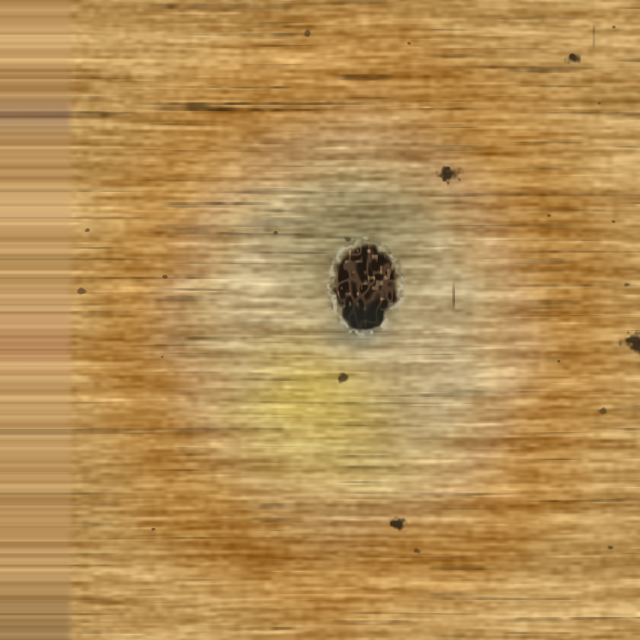
Give the GLSL for this texture, as a WebGL 1 fragment shader.

```glsl
precision highp float;
// Weathered wooden board with a dark knot, a pale stained halo and fine horizontal grain.
uniform vec2 u_resolution;

const float STRIP_EDGE = 0.107;
const vec2 HALO_CENTER = vec2(0.55, 0.49);
const vec2 HALO_RADII = vec2(0.275, 0.315);
const vec2 KNOT_CENTER = vec2(0.571, 0.558);
const vec2 KNOT_RADII = vec2(0.050, 0.059);
const vec2 TIP_CENTER = vec2(0.568, 0.512);
const vec2 TIP_RADII = vec2(0.034, 0.029);
const vec3 HONEY = vec3(0.74, 0.56, 0.30);
const vec3 TAN = vec3(0.74, 0.585, 0.35);
const vec3 UMBER = vec3(0.67, 0.475, 0.22);
const vec3 PALE = vec3(0.735, 0.645, 0.475);
const vec3 ROSE = vec3(0.715, 0.565, 0.39);
const vec3 MOSS = vec3(0.49, 0.45, 0.31);
const vec3 YELLOW = vec3(0.79, 0.685, 0.33);
const vec3 STRIP_TAN = vec3(0.75, 0.595, 0.38);
const vec3 MAUVE = vec3(0.60, 0.46, 0.34);
const vec3 SOOT = vec3(0.17, 0.13, 0.08);
const vec3 GRAIN_TINT = vec3(0.50, 0.54, 0.50);
const float SPECK_CELLS = 10.0;

float hash(vec2 p) {
  return fract(sin(dot(p, vec2(127.1, 311.7))) * 43758.5);
}

float noise(vec2 p) {
  vec2 i = floor(p), f = fract(p);
  f = f * f * (3.0 - 2.0 * f);
  return mix(mix(hash(i), hash(i + vec2(1.0, 0.0)), f.x),
             mix(hash(i + vec2(0.0, 1.0)), hash(i + 1.0), f.x), f.y);
}

float glow(vec2 p, vec2 center, vec2 radii) {
  vec2 d = (p - center) / radii;
  return exp(-dot(d, d));
}

float speck(vec2 p, vec2 center, float radius) {
  float d = length((p - center) * vec2(0.85, 1.1));
  d += (noise(p * 160.0) - 0.5) * radius * 1.1;
  return 1.0 - smoothstep(radius * 0.4, radius * 1.35, d);
}

float scratch(vec2 p, vec2 center, vec2 halfSize) {
  vec2 d = abs(p - center) / halfSize;
  float worn = 0.3 + 0.7 * noise(p * 70.0);
  return worn * (1.0 - smoothstep(0.5, 1.2, d.x)) * (1.0 - smoothstep(0.3, 1.3, d.y));
}

// Large stains, from the outer board to the centre
vec3 boardColor(vec2 p) {
  vec2 warp = vec2(noise(p * vec2(7.0, 22.0)), noise(p * 8.0 + 9.0)) - 0.5;
  vec2 q = p + warp * 0.05;
  float r = length((q - HALO_CENTER) / HALO_RADII);
  vec3 col = mix(HONEY, TAN, smoothstep(1.25, 1.75, r));
  float ring = exp(-pow((r - 1.28) / 0.2, 2.0));
  col = mix(col, UMBER, ring * (0.4 + 0.4 * noise(p * vec2(5.0, 9.0))));
  col = mix(col, UMBER, 0.55 * glow(q, vec2(0.55, 0.87), vec2(0.28, 0.06)));
  col = mix(col, ROSE, 0.75 * exp(-pow((r - 0.95) / 0.16, 2.0)));
  col = mix(col, PALE, 1.0 - smoothstep(0.62, 1.05, r));
  col = mix(col, YELLOW, 0.8 * glow(q, vec2(0.48, 0.37), vec2(0.10, 0.085)));
  col = mix(col, YELLOW, 0.35 * glow(q, vec2(0.51, 0.27), vec2(0.16, 0.08)));
  return mix(col, MOSS, 0.8 * glow(q, vec2(0.565, 0.605), vec2(0.105, 0.115)));
}

vec3 addKnot(vec3 col, vec2 p) {
  vec2 d = p - KNOT_CENTER;
  // A round body joined to a narrower lower tip
  float r = min(length(d / KNOT_RADII), length((p - TIP_CENTER) / TIP_RADII));
  r += 0.14 * (noise(p * 60.0) - 0.5) + 0.12 * (noise(p * 130.0) - 0.5);
  float low = smoothstep(0.02, -0.06, d.y);
  float chips = noise(p * 105.0 + 3.0) * 0.6 + noise(p * 210.0) * 0.4;
  chips = smoothstep(0.35, 0.7, chips);
  float rim = exp(-pow((r - 1.12) / (0.07 + 0.10 * low), 2.0));
  float soil = glow(p, vec2(0.560, 0.482), vec2(0.042, 0.027));
  col = mix(col, vec3(0.46, 0.47, 0.42), soil * (0.4 + 0.5 * noise(p * 120.0)));
  col = mix(col, vec3(0.36, 0.33, 0.25), 0.4 * rim * (1.0 - chips));
  col = mix(col, vec3(0.74, 0.72, 0.63), 0.75 * rim * chips);
  // Crumbled core with curling bright ridges
  vec2 curl = d + 0.012 * vec2(noise(d * 40.0), noise(d * 40.0 + 11.0));
  float ridge = 1.0 - abs(2.0 * noise(curl * vec2(95.0, 65.0) + 4.0) - 1.0);
  vec3 core = mix(vec3(0.13, 0.095, 0.065), vec3(0.33, 0.25, 0.18), smoothstep(0.45, 1.0, ridge));
  core += vec3(0.30, 0.25, 0.18) * smoothstep(0.68, 0.95, noise(d * vec2(165.0, 120.0) + 6.0));
  core = mix(core, vec3(0.14, 0.15, 0.13), 0.7 * smoothstep(-0.015, -0.05, d.y));
  return mix(col, core, 1.0 - smoothstep(0.87, 1.08, r));
}

void main() {
  vec2 p = gl_FragCoord.xy / u_resolution;
  float board = smoothstep(STRIP_EDGE - 0.006, STRIP_EDGE + 0.012, p.x);
  // The left strip stretches the grain found at its edge
  vec2 g = vec2(max(p.x, STRIP_EDGE), p.y);
  g.y += 0.001 * sin(g.x * 9.0 + g.y * 5.0);

  // Grain from wide bands down to hair-thin streaks
  float bands = 0.22 * noise(g * vec2(2.5, 42.0)) + 0.28 * noise(g * vec2(5.0, 100.0) + 17.0)
              + 0.28 * noise(g * vec2(17.0, 190.0) + 5.0) - 0.39;
  float fibre = noise(g * vec2(60.0, 200.0)) + 0.8 * noise(p * vec2(105.0, 125.0)) - 0.9;
  vec3 strip = mix(STRIP_TAN, MAUVE, 0.75 * glow(p, vec2(0.05, 0.82), vec2(1.0, 0.025)));
  strip = mix(strip, vec3(0.77, 0.57, 0.40), 0.6 * glow(p, vec2(0.05, 0.47), vec2(1.0, 0.05)));
  strip *= 1.0 - 0.18 * smoothstep(0.13, 0.0, p.y);
  vec3 col = mix(strip, boardColor(p), board);
  col += GRAIN_TINT * (bands * mix(0.85, 1.05, board) + 0.19 * fibre * board);

  // Thin dark and bright grain lines, broken along their length
  float broken = mix(0.7, 0.25 + 1.2 * noise(p * vec2(60.0, 110.0) + 7.0), board);
  float dark = smoothstep(0.72, 0.97, noise(g * vec2(7.0, 170.0) + 31.0));
  float bright = smoothstep(0.72, 0.97, noise(g * vec2(9.0, 160.0) + 53.0));
  float scorched = glow(p, vec2(0.4, 0.85), vec2(0.3, 0.06));
  col *= 1.0 - dark * broken * (0.2 + 0.2 * scorched);
  col += bright * broken * vec3(0.09, 0.085, 0.07);
  float lines = scratch(p, vec2(0.34, 0.682), vec2(0.085, 0.003));
  lines = max(lines, scratch(p, vec2(0.40, 0.838), vec2(0.19, 0.0025)));
  lines = max(lines, 0.7 * scratch(p, vec2(0.709, 0.537), vec2(0.0025, 0.024)));
  lines = max(lines, 0.6 * scratch(p, vec2(0.928, 0.943), vec2(0.0025, 0.018)));
  col = mix(col, SOOT, 0.65 * lines);

  // Small scattered specks, then the larger pits
  vec2 cell = floor(p * SPECK_CELLS);
  vec2 spot = (cell + 0.2 + 0.6 * vec2(hash(cell + 3.0), hash(cell + 8.0))) / SPECK_CELLS;
  float size = 0.002 + 0.004 * hash(cell + 21.0);
  float spots = 0.6 * speck(p, spot, size) * step(hash(cell + 14.0), 0.3) * board;
  spots = max(spots, speck(p, vec2(0.703, 0.727), 0.012));
  spots = max(spots, speck(p, vec2(0.994, 0.464), 0.015));
  spots = max(spots, speck(p, vec2(0.618, 0.182), 0.010));
  spots = max(spots, speck(p, vec2(0.896, 0.909), 0.009));
  spots = max(spots, 0.8 * speck(p, vec2(0.534, 0.410), 0.007));
  col = mix(col, SOOT, 0.85 * spots);

  gl_FragColor = vec4(clamp(addKnot(col, p), 0.0, 1.0), 1.0);
}
```
